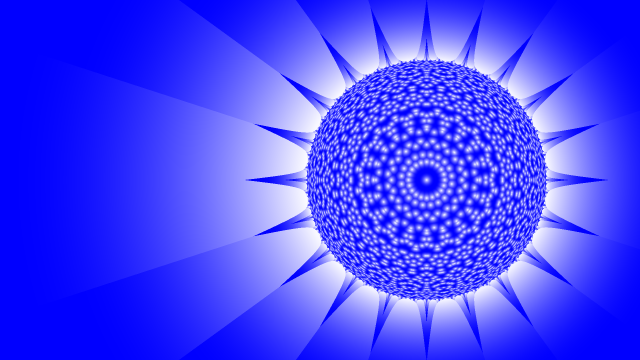
Write a WebGL 2 fragment shader that draws this background.

```glsl
#version 300 es
precision highp float;
// A blue and white sunburst: a disc of overlaid dot lattices ringed by spikes and glowing sectors.

#define CENTER vec2(2.0 / 3.0, 0.5)   // disc centre, share of the canvas
#define RADIUS 0.331                  // disc radius, share of the height
#define SECTORS 20.0
#define LATTICE 0.153                 // dot spacing at the centre, in radii
#define DOT_GLOW 0.43                 // reach of a dot, in spacings
#define LENS 0.76                     // crowding of dots toward the rim
#define SPIKE 0.515                   // height of the longest spikes, in radii
#define SAMPLES 3

uniform vec2 u_resolution;
out vec4 outColor;

const float TAU = 6.2831853;
const vec3 BLUE = vec3(0.0, 0.0, 1.0);
const vec3 WHITE = vec3(1.0);

// Nearest dot among five square lattices, each turned by one sector.
float discGlow(vec2 p) {
    vec2 q = p / (LATTICE * sqrt(1.0 - LENS * dot(p, p)));
    float turn = TAU / SECTORS;
    mat2 rotation = mat2(cos(turn), sin(turn), -sin(turn), cos(turn));
    float nearest = 1.0;
    for (int i = 0; i < 5; i++) {
        nearest = min(nearest, length(q - round(q)));
        q = rotation * q;
    }
    float glow = max(1.0 - nearest / DOT_GLOW, 0.0);
    return glow * glow;
}

// Distance over which a sector fades out: longest toward the left.
float sectorReach(float angle, float count) {
    float mid = (floor(angle * count / TAU) + 0.5) * TAU / count;
    float c = cos(mid);
    return 0.78 + 0.42 * c * c + 1.4 * pow(max(-c, 0.0), 3.0);
}

// Rounded lobes between spikes, with finer lobes nested inside the spikes.
float rayGlow(vec2 p) {
    float r = length(p);
    float angle = atan(p.y, p.x);
    float count = SECTORS;
    float height = SPIKE;
    float reach = sectorReach(angle, count);
    for (int level = 0; level < 3; level++) {
        float across = 1.0 - abs(2.0 * fract(angle * count / TAU) - 1.0);
        float lobe = 1.0 + 0.03 * height + height * pow(1.0 - across, 4.0);
        if (r > lobe) {
            float fade = max(1.0 - (r - 1.0) / reach, 0.0);
            return fade * fade;
        }
        reach = height * 0.75;
        count *= 3.0;
        height *= 0.38;
    }
    return 0.3;
}

void main() {
    float total = 0.0;
    for (int j = 0; j < SAMPLES; j++) {
        for (int i = 0; i < SAMPLES; i++) {
            vec2 jitter = (vec2(i, j) + 0.5) / float(SAMPLES) - 0.5;
            vec2 offset = gl_FragCoord.xy + jitter - CENTER * u_resolution;
            vec2 p = offset / (u_resolution.y * RADIUS);
            total += dot(p, p) < 1.0 ? discGlow(p) : rayGlow(p);
        }
    }
    float glow = total / float(SAMPLES * SAMPLES);
    outColor = vec4(mix(BLUE, WHITE, glow), 1.0);
}
```
